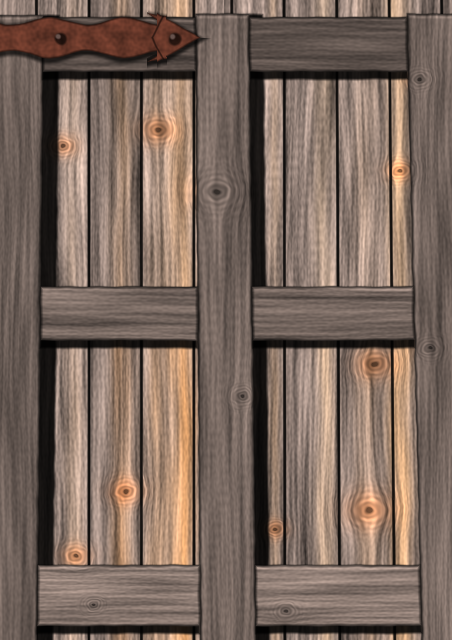
Give the GLSL for this texture, as a Shadertoy shader.

```glsl
// Weathered timber door: sunlit planks behind a raised frame, with a rusty strap hinge.
float hash(vec2 p) { return fract(sin(dot(p, vec2(127.1, 311.7))) * 43758.55); }

vec2 gradientAt(vec2 cell) { float a = 6.2832 * hash(cell); return vec2(cos(a), sin(a)); }

float gnoise(vec2 p) {
    vec2 i = floor(p), f = fract(p), u = f * f * f * (f * (f * 6.0 - 15.0) + 10.0), e = vec2(0, 1);
    return 1.4 * mix(
        mix(dot(gradientAt(i), f), dot(gradientAt(i + e.yx), f - e.yx), u.x),
        mix(dot(gradientAt(i + e), f - e), dot(gradientAt(i + 1.0), f - 1.0), u.x), u.y);
}

// Fibres run along q.y
float grain(vec2 q, float seed) {
    q += seed * vec2(3.7, 1.9);
    q.x += 0.008 * gnoise(q * vec2(12, 3));
    return 0.4 * gnoise(q * vec2(45, 2)) + 0.5 * gnoise(q * vec2(110, 4))
         + 0.4 * gnoise(q * vec2(230, 9)) + 0.2 * gnoise(q * vec2(300, 120));
}

vec3 timber(float tone) { return tone * vec3(1.12, 0.98, 0.91); }

// Rectangle as left, bottom, right, top
float box(vec2 p, vec4 r) {
    vec2 d = abs(p - 0.5 * (r.xy + r.zw)) - 0.5 * (r.zw - r.xy);
    return length(max(d, 0.0)) + min(max(d.x, d.y), 0.0);
}

// Raised board with a shadow reaching right and down
vec3 board(vec3 under, vec2 p, vec2 q, vec4 r, vec2 reach, float tone, float seed) {
    float aa = 0.8 / iResolution.y, d = box(p, r);
    float shade = box(p, r + vec4(0, -reach.y, reach.x, 0));
    under *= mix(0.13, 1.0, smoothstep(-0.003, 0.003, shade));
    vec3 c = timber(tone * (1.0 + 0.5 * grain(q, seed)));
    c *= 1.0 + 0.25 * smoothstep(0.009, 0.004, r.w - p.y);
    c *= 1.0 - 0.6 * smoothstep(-0.005, 0.0, d);
    return mix(under, c, smoothstep(aa, -aa, d));
}

// Planks with sun-bleached and resin-coloured streaks
vec3 planks(vec2 p, vec2 q, float t) {
    float x = p.x - t * max(p.x - 0.42, 0.0) * 0.045, bay = step(0.35, x);
    float s = (x - mix(0.139, 0.444, bay)) / 0.082;
    float id = floor(s) + 7.0 * bay, lower = step(p.y, 0.5);
    float g = grain(q, id + 13.0 * lower);
    vec3 c = timber((0.44 + 0.12 * hash(vec2(id, lower + 3.0))) * (1.0 + 0.7 * g));
    // Streak: centre, width, warmth, strength
    vec4 streaks[8] = vec4[8](
        vec4(0.19, 0.015, 0.8, 0.45), vec4(0.285, 0.018, 0.7, 0.9),
        vec4(0.25, 0.025, 0.6, 0.4), vec4(0.505, 0.014, 0.2, 0.6),
        vec4(0.62, 0.017, 0.4, 0.95), vec4(0.115, 0.014, 0.3, 0.3),
        vec4(0.429, 0.008, 0.4, 0.45), vec4(0.57, 0.02, 0.5, 0.25));
    for (int i = 0; i < 8; i++) {
        vec4 k = streaks[i];
        float off = (x - k.x + 0.006 * gnoise(vec2(float(i) * 5.3, p.y * 7.0))) / k.y;
        float uneven = 0.8 + 0.5 * gnoise(vec2(x * 60.0, p.y * 5.0 + float(i)));
        float amount = k.w * exp(-off * off) * uneven * (0.85 + 0.3 * lower);
        vec3 bright = mix(vec3(0.86, 0.75, 0.64), vec3(0.88, 0.6, 0.36), k.z * (0.7 + 0.4 * lower));
        c = mix(c, bright * (1.0 + 0.5 * g), clamp(amount, 0.0, 1.0));
    }
    float seam = min(fract(s), 1.0 - fract(s)) * 0.082;
    return c * mix(0.12, 1.0, smoothstep(0.0008, 0.0035, seam));
}

// Wavy strap ending in a barbed point, held by two bolts
vec3 hinge(vec3 under, vec2 p) {
    float aa = 0.8 / iResolution.y, y = p.y - 0.941;
    float strap = 0.026 + 0.006 * cos((p.x - 0.078) * 53.7);
    float d = abs(y) - (p.x < 0.245 ? strap : 0.57 * (0.3125 - p.x));
    float barb = abs(abs(y) - 0.03 - 0.4 * (0.25 - p.x)) - 0.25 * (p.x - 0.23);
    if (p.x > 0.23 && p.x < 0.26) d = min(d, max(barb, abs(y) - 0.038));
    under *= mix(0.3, 1.0, smoothstep(0.0, 0.009, d + 0.003 * sign(y)));
    float rust = gnoise(p * 45.0) + 0.6 * gnoise(p * 160.0);
    vec3 c = vec3(0.4, 0.215, 0.16) * (1.0 + 0.25 * rust);
    c *= 1.0 - 0.5 * smoothstep(-0.004, 0.0, d);
    c *= 1.0 - 0.5 * smoothstep(0.003, 0.0, abs(p.x - 0.238 - 0.5 * abs(y)));
    for (int i = 0; i < 2; i++) {
        vec2 b = p - vec2(0.093 + 0.179 * float(i), 0.941);
        c *= mix(0.35, 1.0, smoothstep(0.007, 0.012, length(b - vec2(0.002, -0.002))));
        c = mix(c, vec3(0.4, 0.32, 0.3), smoothstep(0.006, 0.002, length(b + vec2(0.002, -0.002))));
    }
    return mix(under, c, smoothstep(aa, -aa, d));
}

void mainImage(out vec4 fragColor, in vec2 fragCoord) {
    vec2 p = fragCoord / iResolution.y, q = p;
    float t = 1.0 - p.y, core = 0.0, halo = 0.0;
    // Knots: centre and radius; fibres part around each one
    vec3 knots[14] = vec3[14](
        vec3(0.339, 0.7, 0.016), vec3(0.098, 0.772, 0.01), vec3(0.656, 0.876, 0.009),
        vec3(0.672, 0.456, 0.009), vec3(0.379, 0.381, 0.009), vec3(0.577, 0.203, 0.017),
        vec3(0.586, 0.431, 0.014), vec3(0.197, 0.232, 0.012), vec3(0.118, 0.131, 0.011),
        vec3(0.43, 0.173, 0.009), vec3(0.447, 0.045, 0.009), vec3(0.146, 0.055, 0.007),
        vec3(0.625, 0.733, 0.01), vec3(0.247, 0.797, 0.013));
    for (int i = 0; i < 14; i++) {
        vec2 e = p - knots[i].xy;
        float r = length(e * vec2(1.0, 1.3) + 0.002 * gnoise(p * 90.0)) / knots[i].z;
        float ring = exp(-0.2 * r * r);
        q -= e * 0.75 * ring;
        halo += ring;
        core += exp(-2.5 * r * r) + 0.25 * ring * sin(r * 9.0);
    }
    vec3 col = planks(p, q, t);
    col *= mix(vec3(1), vec3(1.3, 0.98, 0.72), min(halo, 1.0) * 0.7);
    // Slightly leaning stiles
    vec2 w = p + 0.0012 * gnoise(p * 35.0);
    vec4 edge = vec4(0.068, 0.305, 0.389, 0.635) + t * vec4(-0.01, 0.008, 0.011, 0.024);
    col = board(col, w, q, vec4(-0.1, -0.1, edge.x, 0.976), vec2(0.025, 0), 0.37, 2.0);
    col = board(col, w, q, vec4(edge.y, -0.1, edge.z, 0.978), vec2(0.022, 0), 0.4, 5.0);
    col = board(col, w, q, vec4(edge.w, -0.1, 0.9, 0.978), vec2(0), 0.39, 8.0);
    // Three rails in each bay
    for (int i = 0; i < 6; i++) {
        int row = i % 3;
        vec2 side = i > 2 ? edge.zw : edge.xy;
        vec3 rail = row == 0 ? vec3(0.888, 0.973, 0.31)
                  : row == 1 ? vec3(0.468, 0.552, 0.4) : vec3(0.022, 0.117, 0.48);
        vec4 r = vec4(side.x, rail.x, side.y, rail.y);
        col = board(col, w, q.yx, r, vec2(0, 0.012), rail.z, 11.0 + float(i));
    }
    col *= 1.0 - 0.55 * clamp(core, -0.2, 1.0);
    fragColor = vec4(clamp(hinge(col, w), 0.0, 1.0), 1.0);
}
```
